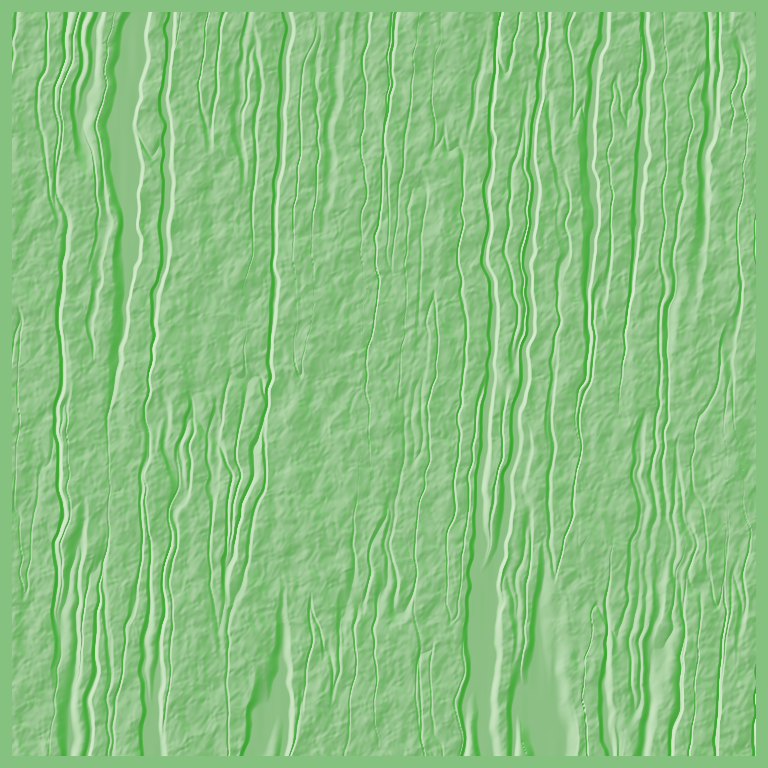
Give the GLSL for this texture, as a three.js fragment shader.

```glsl
// Embossed green tree bark with upright fissures inside a plain flat border.
varying vec2 vUv;

float hash(vec2 p) {
  return fract(sin(dot(p, vec2(127.1, 311.7))) * 43758.5453);
}

float noise(vec2 p) {
  vec2 i = floor(p);
  vec2 f = fract(p);
  vec2 u = f * f * (3.0 - 2.0 * f);
  return mix(mix(hash(i), hash(i + vec2(1.0, 0.0)), u.x),
             mix(hash(i + vec2(0.0, 1.0)), hash(i + vec2(1.0, 1.0)), u.x), u.y);
}

// 0 on the floor of a crack, 1 on the bark; cracks follow a contour of stretched noise
float fissure(vec2 p, vec2 frequency, float halfWidth) {
  vec2 q = p * frequency;
  float n = 0.72 * noise(q) + 0.28 * noise(q * 2.1 + 7.3);
  return smoothstep(halfWidth, halfWidth + 0.06, abs(n - 0.5));
}

// Crinkled grain, slightly stretched along a steep diagonal
float grain(vec2 p) {
  vec2 q = vec2(0.85 * p.x - 0.5 * p.y, 0.4 * p.x + 0.65 * p.y);
  q += 0.006 * vec2(noise(p * 60.0), noise(p * 60.0 + 9.0));
  float sum = 0.0;
  float frequency = 42.0;
  float amplitude = 0.0021;
  for (int i = 0; i < 4; i++) {
    sum += amplitude * noise(q * frequency + float(i) * 17.0);
    frequency *= 1.75;
    amplitude *= 0.68;
  }
  return sum;
}

float barkHeight(vec2 p) {
  // Lean to the right and ragged crack edges
  vec2 q = p;
  q.x -= 0.06 * p.y;
  q.x += 0.018 * (noise(p * vec2(8.0, 7.0)) - 0.5);
  q.x += 0.011 * (noise(p * vec2(27.0, 24.0) + 5.0) - 0.5);
  q.x += 0.005 * (noise(p * vec2(70.0, 55.0) + 11.0) - 0.5);

  float wide = mix(-0.07, 0.075, noise(q * vec2(8.0, 2.6) + 31.0));
  float fine = mix(-0.06, 0.015, noise(q * vec2(12.0, 5.0) + 53.0));
  float deep = fissure(q, vec2(21.0, 1.4), wide);
  float shallow = fissure(q + 3.7, vec2(36.0, 3.2), fine);

  float plateau = deep * mix(0.55, 1.0, shallow);
  float ribs = 0.0016 * noise(q * vec2(48.0, 11.0) + 3.0);
  return plateau * (0.0042 + grain(p) + ribs) + 0.0004 * noise(p * vec2(90.0, 14.0));
}

void main() {
  // Surface slope by central differences
  vec2 e = vec2(0.0011, 0.0);
  vec2 slope = vec2(barkHeight(vUv + e.xy) - barkHeight(vUv - e.xy),
                    barkHeight(vUv + e.yx) - barkHeight(vUv - e.yx)) / (2.0 * e.x);

  // Pale light from the upper left, saturated green on faces turned right
  float light = dot(-slope, vec2(-0.8, 0.6));
  light /= 1.0 + 2.0 * abs(light);
  float tint = max(dot(-slope, vec2(0.9, 0.4)), 0.0);
  tint /= 1.0 + 2.0 * tint;

  vec3 leafGreen = vec3(0.55, 0.75, 0.52);
  vec3 bark = leafGreen + light * vec3(0.68, 0.42, 0.68);
  bark += tint * vec3(-0.10, 0.20, -0.13);

  // Flat frame
  vec2 fromCentre = abs(vUv - 0.5);
  float frame = smoothstep(0.4838, 0.4852, max(fromCentre.x, fromCentre.y));
  vec3 color = mix(bark, vec3(0.52, 0.76, 0.50), frame);
  gl_FragColor = vec4(clamp(color, 0.0, 1.0), 1.0);
}
```
